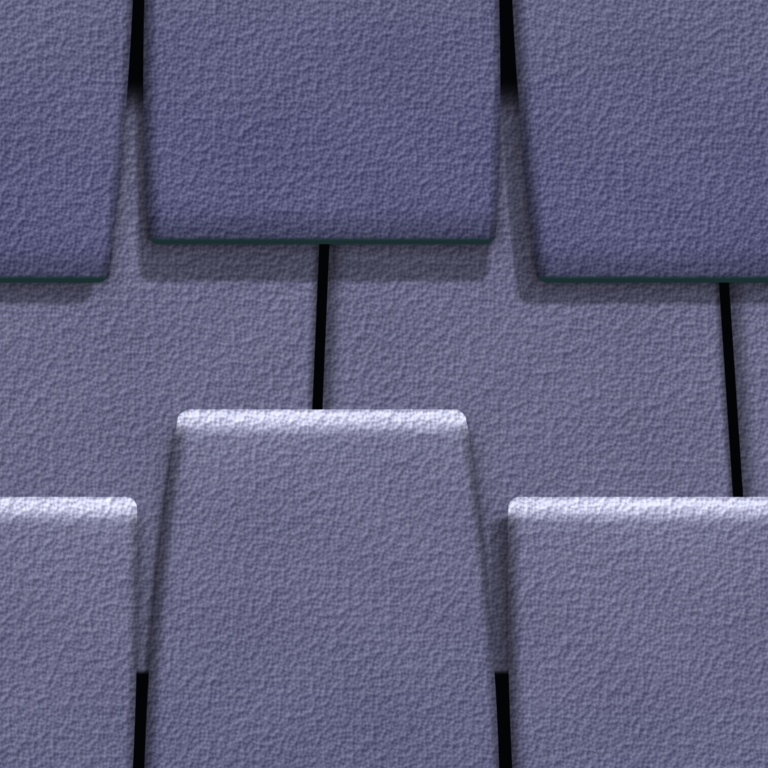
A Shadertoy shader for this pattern:

```glsl
// Overlapping blue-grey slate shingles with lit top lips, cast shadows and pitted grain.

const vec3 SLATE = vec3(0.425, 0.425, 0.535);
const vec3 DEEP_SLATE = vec3(0.325, 0.33, 0.475);
const vec3 LIP_LIGHT = vec3(0.86, 0.87, 0.98);
const vec3 MOSS_EDGE = vec3(0.10, 0.19, 0.19);
const vec3 GAP = vec3(0.012, 0.014, 0.022);

// Two staggered shingles per repeat: centre x, top y, length.
const vec3 PLACE[2] = vec3[2](vec3(0.419, 0.533, 0.785), vec3(0.920, 0.647, 0.721));
// Half widths at top, middle control and bottom.
const vec3 WIDTHS[2] = vec3[2](vec3(0.186, 0.250, 0.226), vec3(0.258, 0.266, 0.221));
const vec2 CAST[2] = vec2[2](vec2(-0.010, 0.049), vec2(-0.024, 0.028));
// Seams in the lower layer: x, y, slope.
const vec3 SEAM[2] = vec3[2](vec3(0.418, 0.42, -0.042), vec3(0.952, 0.51, 0.066));

const float CORNER = 0.014;
const float SEAM_HALF = 0.0065;
const vec2 UNDER_SPAN = vec2(0.13, 0.875);
const float GRAIN = 0.20;
const float COARSE_CELLS = 85.0;
const float FINE_CELLS = 190.0;

vec2 hash2(vec2 p) {
    vec3 q = fract(p.xyx * vec3(0.1031, 0.1030, 0.0973));
    q += dot(q, q.yzx + 33.33);
    return fract((q.xx + q.yz) * q.zy);
}

// Distance to the nearest feature point, repeating over the unit square
float cellular(vec2 p, float count) {
    p *= count;
    vec2 cell = floor(p);
    float nearest = 4.0;
    for (int y = -1; y <= 1; y++)
    for (int x = -1; x <= 1; x++) {
        vec2 c = cell + vec2(x, y);
        vec2 d = c + hash2(mod(c, count)) - p;
        nearest = min(nearest, dot(d, d));
    }
    return sqrt(nearest);
}

// Pitted relief, lit from the upper left
float relief(vec2 p) {
    vec2 toLight = vec2(-0.0022, -0.0028);
    float coarse = cellular(p, COARSE_CELLS) - cellular(p + toLight, COARSE_CELLS);
    float fine = cellular(p, FINE_CELLS) - cellular(p + toLight, FINE_CELLS);
    return 0.7 * coarse + 0.6 * fine;
}

// Signed distance; local holds x, y below the top, and half width
float shingle(vec2 p, vec3 place, vec3 w, out vec3 local) {
    float halfLen = 0.5 * place.z;
    vec2 q = p - place.xy - vec2(0.0, halfLen);
    q -= round(q);
    float t = clamp(q.y / place.z + 0.5, 0.0, 1.0);
    float halfWidth = mix(mix(w.x, w.y, t), mix(w.y, w.z, t), t);
    local = vec3(q.x, q.y + halfLen, halfWidth);
    vec2 e = abs(q) - vec2(halfWidth, halfLen) + CORNER;
    return length(max(e, 0.0)) + min(max(e.x, e.y), 0.0) - CORNER;
}

vec3 shingleColour(vec3 local, float len, float grain) {
    float t = local.y / len;
    vec3 col = mix(SLATE, DEEP_SLATE, 0.15 + 0.7 * smoothstep(0.2, 1.0, t)) + grain;
    // Rounded sides
    col *= mix(0.55, 1.0, smoothstep(0.0, 0.022, local.z + local.x));
    col *= mix(0.68, 1.0, smoothstep(0.0, 0.014, local.z - local.x));
    // Lit top lip and dark mossy foot
    float lip = 0.82 * (1.0 - smoothstep(0.006, 0.040, local.y));
    lip += 0.22 * exp(-local.y / 0.055);
    lip *= mix(0.65, 1.0, smoothstep(0.0, 0.007, local.y));
    col = mix(col, LIP_LIGHT + grain, clamp(lip * (1.0 + 2.0 * grain), 0.0, 1.0));
    float foot = len - local.y;
    col *= mix(0.78, 1.0, smoothstep(0.005, 0.055, foot));
    return mix(MOSS_EDGE, col, smoothstep(0.004, 0.011, foot));
}

vec3 underColour(vec2 p, float grain, float px) {
    vec3 col = mix(SLATE, DEEP_SLATE, 0.15) + grain;
    float open = 1.0;
    for (int i = 0; i < 2; i++) {
        float x = p.x - SEAM[i].x - SEAM[i].z * (p.y - SEAM[i].y);
        x -= round(x);
        float bevel = x < 0.0 ? 0.010 : 0.026;
        col *= mix(0.62, 1.0, smoothstep(SEAM_HALF, SEAM_HALF + bevel, abs(x)));
        open *= smoothstep(-px, px, abs(x) - SEAM_HALF);
    }
    // Shadows dropped by the upper shingles
    float shade = 1.0;
    for (int i = 0; i < 2; i++) {
        vec3 local;
        float d = shingle(p - CAST[i], PLACE[i], WIDTHS[i], local);
        shade = min(shade, mix(0.70, 1.0, smoothstep(-0.005, 0.004, d)));
        d = shingle(p, PLACE[i], WIDTHS[i], local);
        float beside = smoothstep(0.0, 0.05, local.y);
        shade *= 1.0 - 0.35 * beside * exp(-max(d, 0.0) / 0.008);
    }
    open *= smoothstep(UNDER_SPAN.x - 0.03, UNDER_SPAN.x + 0.03, p.y);
    open *= 1.0 - smoothstep(UNDER_SPAN.y - 0.004, UNDER_SPAN.y + 0.004, p.y);
    return mix(GAP, col * shade, open);
}

void mainImage(out vec4 fragColor, in vec2 fragCoord) {
    float px = 1.0 / iResolution.y;
    vec2 p = fract(fragCoord * px);
    p.y = 1.0 - p.y;

    // Fine pits plus broad layered-sine blotches
    vec2 a = 6.2831853 * p;
    float blotch = sin(3.0 * a.x + 2.0 * sin(2.0 * a.y)) * sin(4.0 * a.y + sin(3.0 * a.x));
    float grain = GRAIN * relief(p) + 0.010 * blotch;

    vec3 col = underColour(p, grain, px);
    for (int i = 0; i < 2; i++) {
        vec3 local;
        float d = shingle(p, PLACE[i], WIDTHS[i], local);
        col = mix(col, shingleColour(local, PLACE[i].z, grain), 1.0 - smoothstep(-px, px, d));
    }
    fragColor = vec4(clamp(col, 0.0, 1.0), 1.0);
}
```
